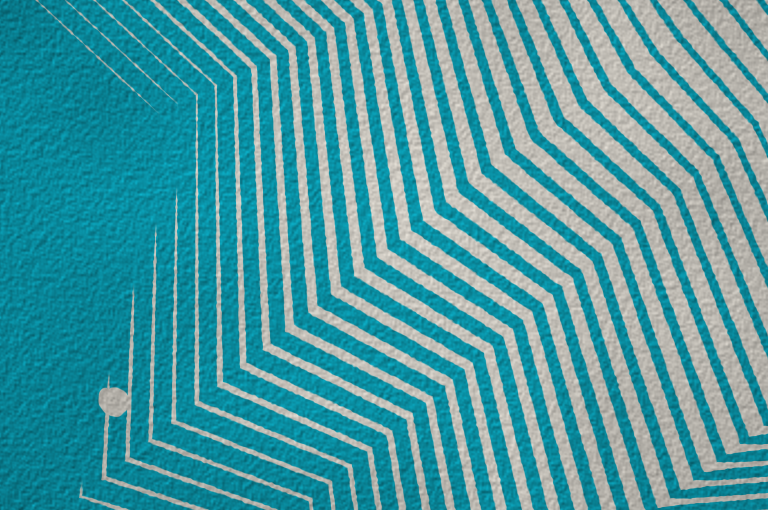
This pattern is drawn by a WebGL 1 fragment shader. Its source:

```glsl
precision highp float;
// Bent parallel stripes, pale on teal, painted on rough stucco.
uniform vec2 u_resolution;

#define TEAL vec3(0.035, 0.535, 0.61)
#define PALE vec3(0.745, 0.73, 0.70)
#define GRAIN_SCALE 120.0
#define GRAIN_DEPTH 0.42
#define EDGE_ROUGHNESS 0.0022
#define FIRST_LINE -5.0
#define DOT_CENTER vec2(0.222, 0.786)
#define DOT_RADIUS 0.029

float hash(vec2 p) {
  vec3 q = fract(vec3(p.xyx) * 0.1031);
  q += dot(q, q.yzx + 33.33);
  return fract((q.x + q.y) * q.z);
}

float noise(vec2 p) {
  vec2 i = floor(p), f = fract(p);
  f = f * f * (3.0 - 2.0 * f);
  return mix(mix(hash(i), hash(i + vec2(1.0, 0.0)), f.x),
             mix(hash(i + vec2(0.0, 1.0)), hash(i + vec2(1.0)), f.x), f.y);
}

float stucco(vec2 p) {
  return 0.6 * noise(p * GRAIN_SCALE) + 0.4 * noise(p.yx * GRAIN_SCALE * 1.9 + 17.0);
}

// The four bends of line k, with y pointing down
vec2 topBend(float k) { return vec2(0.386, 0.186) + k * vec2(0.0373, -0.0182); }
vec2 leftBend(float k) {
  return vec2(0.386, 0.790) + k * vec2(0.0455, -0.0367)
       + max(k - 13.0, 0.0) * vec2(0.002, 0.005);
}
vec2 rightBend(float k) { return vec2(0.686, 0.914) + k * vec2(0.0388, -0.0327); }
vec2 lowBend(float k) { return vec2(0.756, 1.410) + k * vec2(0.0455, -0.0353); }

// Diagonal axes: x runs along the lines, y across them
vec2 diagonal(vec2 p) { return vec2(p.x + p.y, p.x - p.y); }

float between(vec2 a, vec2 b, float s) {
  return mix(a.y, b.y, (s - a.x) / (b.x - a.x));
}

// Cross position of line k at the along position s
float lineAcross(float s, float k) {
  vec2 a = diagonal(topBend(k)), b = diagonal(leftBend(k));
  vec2 c = diagonal(rightBend(k)), d = diagonal(lowBend(k));
  if (s < a.x) return a.y + (s - a.x) * 0.0385;
  if (s < b.x) return between(a, b, s);
  if (s < c.x) return between(b, c, s);
  if (s < d.x) return between(c, d, s);
  return d.y + (s - d.x) * 1.157;
}

// Continuous line index at a point, found by bisection
float lineIndex(vec2 st) {
  float lo = -14.0, hi = 32.0;
  for (int i = 0; i < 17; i++) {
    float mid = 0.5 * (lo + hi);
    if (lineAcross(st.x, mid) < st.y) lo = mid; else hi = mid;
  }
  return 0.5 * (lo + hi);
}

// Share of the spacing that is pale on line id
float paleShare(float id, vec2 p, float s) {
  float share = 0.14 + 0.24 * smoothstep(-1.0, 5.0, id)
              + 0.4 * clamp((id - 4.0) / 18.0, 0.0, 1.0);
  // Leftmost lines thin out upward
  float thin = 1.0 - smoothstep(0.0, 4.0, id);
  share *= mix(1.0, mix(0.5, 1.35, smoothstep(0.15, 0.85, p.y)), thin);
  // Narrow tails beyond the lowest bend
  float lowS = diagonal(lowBend(id)).x;
  return mix(share, 0.32, smoothstep(lowS - 0.02, lowS + 0.06, s));
}

// Lines left of the first full one start lower and lower
float lineVisible(float id, vec2 p) {
  if (id >= 0.0) return 1.0;
  if (id < FIRST_LINE) return 0.0;
  float start = 0.33 + 0.024 * id * id;
  float lower = smoothstep(start, start + 0.10, p.y);
  float upper = step(-2.0, id) * (1.0 - smoothstep(0.12, topBend(id).y + 0.02, p.y));
  return max(lower, upper);
}

void main() {
  vec2 p = vec2(gl_FragCoord.x, u_resolution.y - gl_FragCoord.y) / u_resolution.y;
  float blur = 0.8 / u_resolution.y;
  float rough = (noise(p * 150.0) - 0.5) * EDGE_ROUGHNESS;

  // Stripes
  vec2 st = diagonal(p);
  float k = lineIndex(st), id = floor(k + 0.5);
  float spacing = 0.55 * (lineAcross(st.x, k + 0.5) - lineAcross(st.x, k - 0.5));
  float visible = lineVisible(id, p);
  float halfWidth = 0.5 * paleShare(id, p, st.x) * mix(0.4, 1.0, visible);
  float edge = (abs(k - id) - halfWidth) * spacing + rough;
  float pale = (1.0 - smoothstep(-blur, blur, edge)) * smoothstep(0.0, 0.3, visible);

  // Ragged dot
  float dotEdge = length(p - DOT_CENTER) - DOT_RADIUS + 0.008 * (noise(p * 60.0) - 0.5);
  pale = max(pale, 1.0 - smoothstep(-blur, blur, dotEdge));

  // Relief lit from the upper left, with broad stains and darker corners
  float relief = stucco(p) - stucco(p - vec2(0.0035, 0.0045));
  float stain = 0.10 * (noise(p * 5.0) - 0.5);
  vec2 fromCenter = p - vec2(0.75, 0.45);
  float light = 1.03 + stain - 0.16 * dot(fromCenter, fromCenter);
  light += relief * GRAIN_DEPTH * mix(1.0, 0.62, pale);
  gl_FragColor = vec4(clamp(mix(TEAL, PALE, pale) * light, 0.0, 1.0), 1.0);
}
```
